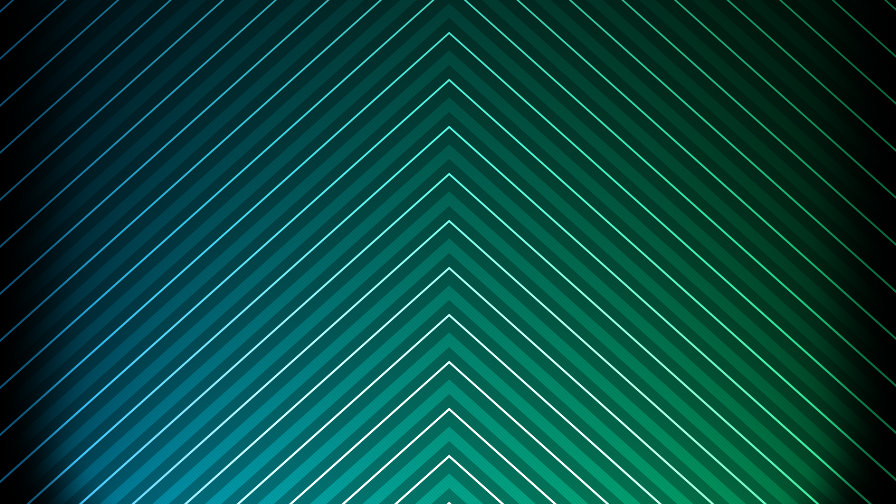
Give the GLSL for this background, as a Shadertoy shader.

```glsl
#define AXIS_X 0.8912       // chevron axis, in canvas heights
#define SLOPE 0.895
#define PERIOD 0.0933       // vertical distance between chevrons
#define PHASE 0.0017        // height of the lowest apex
#define LINE_WIDTH 0.0037
#define BAND_START 0.37     // pale band, as fractions of a period
#define BAND_END 0.68
#define BAND_CONTRAST 0.16
#define HATCH_PERIOD 0.0070
#define HATCH_STRENGTH 0.05

const vec3 BLUE  = vec3(0.00, 0.60, 0.82);
const vec3 TEAL  = vec3(0.01, 0.62, 0.53);
const vec3 GREEN = vec3(0.00, 0.62, 0.30);

vec3 sweep(vec3 left, vec3 middle, vec3 right, float x) {
    return x < 0.5 ? mix(left, middle, x * 2.0) : mix(middle, right, x * 2.0 - 1.0);
}

// Bright at the base, falling off upward and toward both sides
float lighting(vec2 uv) {
    float edge = min(uv.x, 1.0 - uv.x);
    float side = 1.0 - exp(-edge / (0.09 + 0.17 * uv.y));
    float rim = smoothstep(-0.03, 0.10, edge);
    float corner = smoothstep(0.0, 0.14, edge + 0.5 * uv.y);
    return (0.88 - 0.50 * uv.y) * side * rim * corner;
}

void mainImage(out vec4 fragColor, in vec2 fragCoord) {
    vec2 uv = fragCoord / iResolution.xy;
    vec2 p = fragCoord / iResolution.y;
    float pixel = 1.0 / iResolution.y;
    float steepness = sqrt(1.0 + SLOPE * SLOPE);

    // Chevron coordinate: 0 on a line, growing downward to the next
    float rise = p.y + SLOPE * abs(p.x - AXIS_X);
    float cell = fract((PHASE - rise) / PERIOD);
    float cellPixel = 0.5 * pixel * steepness / PERIOD;

    // Wide alternating bands
    float band = smoothstep(BAND_START - cellPixel, BAND_START + cellPixel, cell)
               - smoothstep(BAND_END - cellPixel, BAND_END + cellPixel, cell);
    float light = lighting(uv);
    vec3 color = sweep(BLUE, TEAL, GREEN, uv.x) * light;
    color *= 1.0 + BAND_CONTRAST * (2.0 * band - 1.0);

    // Fine diagonal hatch, fading out when too small to resolve
    float hatch = sin(6.28318 * (p.x + p.y) / HATCH_PERIOD);
    float resolved = 1.0 - smoothstep(0.2, 0.5, pixel / HATCH_PERIOD);
    color *= 1.0 + HATCH_STRENGTH * hatch * resolved;

    // Thin bright lines, whitening near the base
    float lineDist = min(cell, 1.0 - cell) * PERIOD / steepness;
    float halfWidth = LINE_WIDTH * mix(0.58, 0.46, uv.y);
    float line = 1.0 - smoothstep(-0.5, 0.5, (lineDist - halfWidth) / pixel);
    vec3 tint = sweep(vec3(0.10, 0.65, 0.95), vec3(0.32, 0.95, 0.86),
                      vec3(0.08, 0.85, 0.48), uv.x);
    float white = 1.0 - smoothstep(0.1, 0.75, length((uv - vec2(0.5, 0.0)) * vec2(1.5, 1.0)));
    tint = mix(tint, vec3(1.0), white) * mix(0.48, 1.05, smoothstep(0.0, 0.5, light));
    color = mix(color, tint, line);

    fragColor = vec4(clamp(color, 0.0, 1.0), 1.0);
}
```
